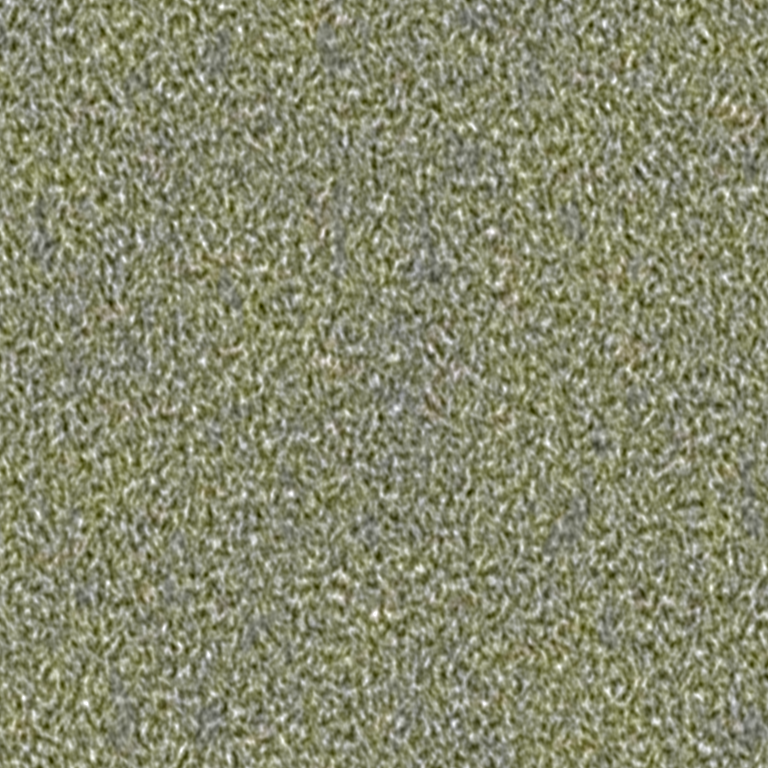
Give the GLSL for this texture, as a WebGL 1 fragment shader.

```glsl
precision highp float;
// Fine matted moss-and-lichen grain: pale flecks over olive, with slate smudges.

uniform vec2 u_resolution;

const float TAU = 6.2831853;

float hash(vec2 cell, float seed) {
    vec3 p = fract(vec3(cell.xyx + seed * 17.3) * vec3(0.1031, 0.1030, 0.0973));
    p += dot(p, p.yzx + 33.33);
    return fract((p.x + p.y) * p.z);
}

vec2 gradientAt(vec2 cell, float seed) {
    float angle = TAU * hash(cell, seed);
    return vec2(cos(angle), sin(angle));
}

// Gradient noise, roughly -0.7 to 0.7
float noise(vec2 p, float seed) {
    vec2 cell = floor(p);
    vec2 f = p - cell;
    vec2 w = f * f * f * (f * (f * 6.0 - 15.0) + 10.0);
    vec2 e = vec2(1.0, 0.0);
    float a = dot(gradientAt(cell, seed), f);
    float b = dot(gradientAt(cell + e.xy, seed), f - e.xy);
    float c = dot(gradientAt(cell + e.yx, seed), f - e.yx);
    float d = dot(gradientAt(cell + e.xx, seed), f - e.xx);
    return mix(mix(a, b, w.x), mix(c, d, w.x), w.y);
}

float fractalNoise(vec2 p, float seed) {
    float sum = 0.0;
    float weight = 1.0;
    for (int i = 0; i < 3; i++) {
        sum += weight * noise(p, seed + float(i));
        p = p * 2.03 + 5.7;
        weight *= 0.6;
    }
    return sum;
}

vec2 rotate(vec2 p, float angle) {
    float c = cos(angle);
    float s = sin(angle);
    return vec2(c * p.x + s * p.y, c * p.y - s * p.x);
}

// Short fibres: noise stretched along a leaning axis
float fibres(vec2 p, float lean, vec2 frequency, float seed) {
    return noise(rotate(p, lean) * frequency + 40.0, seed);
}

// Crossing fibres whose dominant lean changes from place to place
float grain(vec2 p) {
    float choice = smoothstep(-0.15, 0.15, noise(p * 24.0, 1.0));
    float leaning = mix(fibres(p, 0.6, vec2(125.0, 68.0), 2.0),
                        fibres(p, -0.5, vec2(125.0, 68.0), 3.0), choice);
    float upright = fibres(p, 0.08, vec2(112.0, 72.0), 4.0);
    float fine = fibres(p, 0.25, vec2(185.0, 140.0), 5.0);
    return 0.8 * leaning + 0.7 * upright + 0.4 * fine;
}

// Green is the tone; red and blue fall below it as the olive deepens
vec3 mossColour(float tone, float olive, float warmth) {
    return vec3(tone - 0.008 + warmth, tone, tone - olive);
}

void main() {
    vec2 p = gl_FragCoord.xy / min(u_resolution.x, u_resolution.y);

    // Broad drifts and sparse upright smudges
    float drift = fractalNoise(p * vec2(4.5, 3.5), 11.0);
    float tint = fractalNoise(p * vec2(36.0, 24.0), 15.0);
    float smudge = smoothstep(0.26, 0.62, fractalNoise(p * vec2(15.0, 8.0), 19.0));

    // Lightness, with extra lift on the brightest flecks
    float fleck = grain(p);
    float lift = max(fleck, 0.0);
    float tone = 0.535 + 0.43 * fleck + 0.16 * lift * lift;
    tone += 0.025 * drift;
    tone = mix(tone, 0.475 + 0.6 * (tone - 0.535), 0.6 * smudge);

    // Hue: olive shadows, greyer highlights, slate smudges, ochre traces
    float olive = 0.107 - 0.24 * (tone - 0.55) + 0.055 * drift + 0.08 * tint;
    olive = mix(olive, 0.02, 0.7 * smudge);
    float ochre = smoothstep(0.25, 0.7, fractalNoise(p * vec2(13.0, 16.0), 23.0));
    float warmth = 0.03 * ochre * (1.0 - smudge);

    vec3 colour = mossColour(tone, max(olive, 0.0), warmth);
    gl_FragColor = vec4(clamp(colour, 0.0, 1.0), 1.0);
}
```
